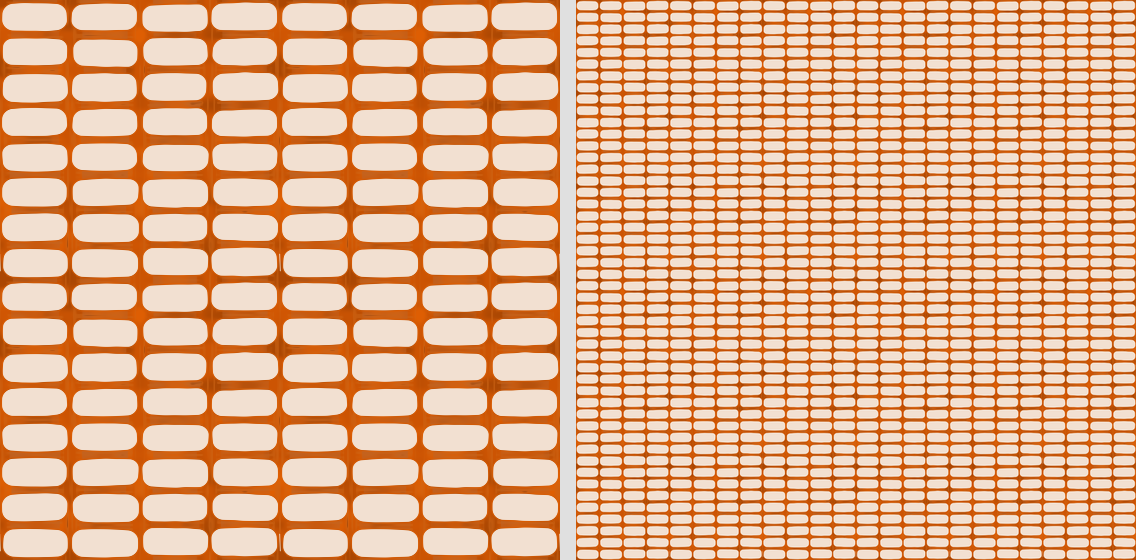
Left, the tile; right, the same tile 3 across and 3 down.
A Shadertoy shader for this pattern:

```glsl
// Orange plastic mesh: a stretched net of rounded oblong holes over a pale ground.

const vec2 CELLS = vec2(8.0, 16.0);          // holes across and down
const vec2 PERIOD = vec2(4.0, 8.0);          // cells before the variation repeats

// Lengths are in cell heights; a cell is 2 wide and 1 high.
const vec2 HOLE_HALF = vec2(0.918, 0.379);
const float CORNER = 0.24;
const float BULGE = 0.035;                   // bowing of the hole sides
const float JITTER = 0.024;                  // shift and size change per hole
const float SLANT = 0.022;
const float WOBBLE = 0.022;
const vec2 SLIT_HALF = vec2(0.012, 0.25);    // split in one upright strand

const vec3 GROUND = vec3(0.95, 0.88, 0.82);
const vec3 ORANGE = vec3(0.80, 0.33, 0.01);
const vec3 BRIGHT = vec3(0.87, 0.37, 0.01);
const vec3 DEEP = vec3(0.67, 0.28, 0.01);
const vec3 WORN = vec3(0.81, 0.40, 0.09);
const vec3 DULL = vec3(0.74, 0.39, 0.15);
const vec3 SCRATCH = vec3(0.52, 0.23, 0.04);

float hash(vec2 p) {
    return fract(sin(dot(p, vec2(12.9898, 78.233))) * 43758.5453);
}

// Value noise that wraps after a whole number of lattice steps
float noise(vec2 p, vec2 period) {
    vec2 i = floor(p), f = fract(p);
    f = f * f * (3.0 - 2.0 * f);
    vec2 a = mod(i, period), b = mod(i + 1.0, period);
    return mix(mix(hash(a), hash(vec2(b.x, a.y)), f.x),
               mix(hash(vec2(a.x, b.y)), hash(b), f.x), f.y);
}

// Noise over the canvas, repeating with the group of cells
float grain(vec2 uv, vec2 steps) {
    return noise(uv * steps, steps * PERIOD / CELLS);
}

float roundBox(vec2 p, vec2 halfSize, float radius) {
    vec2 d = abs(p) - halfSize + radius;
    return length(max(d, 0.0)) + min(max(d.x, d.y), 0.0) - radius;
}

// Signed distance to the hole of one cell: negative inside the hole
float holeDistance(vec2 q, vec2 cell) {
    vec2 id = mod(cell, PERIOD);
    vec2 shift = vec2(hash(id + 11.3), hash(id + 23.7)) - 0.5;
    vec2 grow = vec2(hash(id + 37.1), hash(id + 41.9)) - 0.5;
    float slant = hash(id + 53.3) - 0.5;
    float taper = hash(id + 67.7) - 0.5;

    q -= shift * JITTER * 2.0;
    q.y -= slant * SLANT * 2.0 * q.x;
    vec2 halfSize = HOLE_HALF + grow * JITTER;
    vec2 along = q / HOLE_HALF;
    halfSize.x += BULGE * (0.3 - along.y * along.y);
    halfSize.y += BULGE * (0.4 - along.x * along.x) + taper * SLANT * q.x;
    return roundBox(q, halfSize, CORNER * (0.85 + 0.3 * hash(id + 71.1)));
}

// Plastic colour: mottling, streaks along the strands, dull bars, bright rims
vec3 plastic(vec2 uv, vec2 grid, vec2 q, float d) {
    float cloud = 0.65 * grain(uv, vec2(16.0)) + 0.35 * grain(uv, vec2(48.0));
    vec3 col = mix(DEEP, ORANGE, smoothstep(0.15, 0.48, cloud));
    col = mix(col, BRIGHT, smoothstep(0.52, 0.82, cloud));

    float nodeX = 1.0 - abs(q.x);
    float bar = smoothstep(0.12, 0.26, nodeX);
    float streak = mix(grain(uv, vec2(256.0, 32.0)),
                       grain(uv, vec2(32.0, 256.0)), bar);
    col = mix(col, WORN, 0.55 * smoothstep(0.4, 0.85, streak));

    // Dull film on the level strands, strongest beside the nodes
    vec2 strand = mod(vec2(floor(grid.x), floor(grid.y + 0.5)), PERIOD);
    float start = 0.25 + 0.12 * hash(strand + 83.9);
    float film = smoothstep(start, start + 0.05, nodeX);
    film *= mix(0.9, 0.55, smoothstep(0.4, 0.95, nodeX));
    film *= 0.5 + 0.5 * hash(strand + 97.3);
    film *= smoothstep(0.01, 0.06, d);
    film *= 0.6 + 0.4 * grain(uv, vec2(64.0, 128.0));
    col = mix(col, DULL, film);

    // Hairline scratches
    float scratch = smoothstep(0.90, 0.98, streak) * grain(uv, vec2(32.0));
    col = mix(col, SCRATCH, 0.6 * scratch);

    // Saturated rim
    float rim = 1.0 - smoothstep(0.015, 0.055, d);
    return mix(col, BRIGHT, 0.6 * rim);
}

void mainImage(out vec4 fragColor, in vec2 fragCoord) {
    vec2 uv = fragCoord / iResolution.xy;
    vec2 grid = uv * CELLS;
    vec2 cell = floor(grid);
    vec2 q = (fract(grid) - 0.5) * vec2(2.0, 1.0);
    float pixel = CELLS.y / iResolution.y;

    float d = holeDistance(q, cell);
    d += WOBBLE * (grain(uv, vec2(48.0)) - 0.5);
    vec3 col = plastic(uv, grid, q, d);

    // Thin broken shadow along the upper and lower hole edges
    float level = smoothstep(0.24, 0.34, abs(q.y));
    float edge = 1.0 - smoothstep(0.005, 0.02 + 0.5 * pixel, abs(d));
    col = mix(col, SCRATCH, 0.4 * edge * level * grain(uv, vec2(64.0, 32.0)));

    // One narrow split per group of cells, centred on the group's side
    vec2 group = mod(grid + 0.5 * PERIOD, PERIOD) - 0.5 * PERIOD;
    vec2 s = (group - vec2(0.0, 0.5)) * vec2(2.0, 1.0);
    s.x += 0.03 * s.y;
    float slit = roundBox(s, SLIT_HALF, SLIT_HALF.x);

    float open = min(d, slit);
    float cover = smoothstep(-0.6 * pixel, 0.6 * pixel, open);
    fragColor = vec4(mix(GROUND, col, cover), 1.0);
}
```
